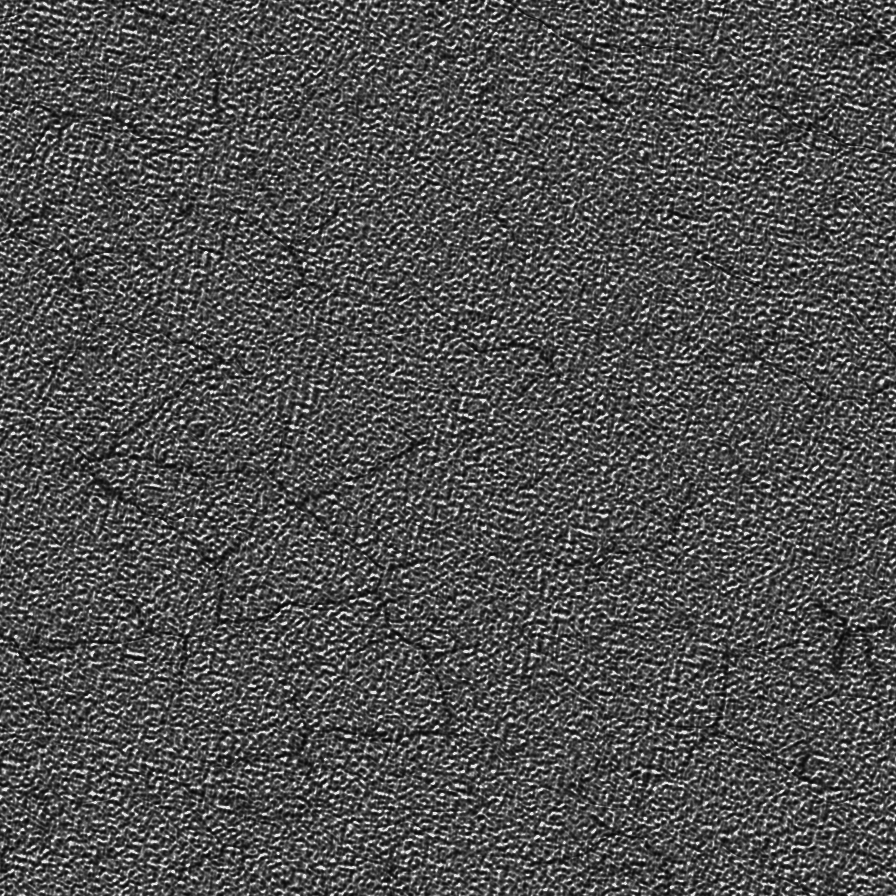
A WebGL 2 fragment shader for this texture:

```glsl
#version 300 es
precision highp float;
// Dark grained leather: a height field of fine pebbles, short flat creases
// and sparse jagged cracks. It is lit from above by comparing heights on both
// sides of each point, then toned so only a few pebble tips glint.

uniform vec2 u_resolution;
out vec4 fragColor;

const vec2 LIGHT_DIR = vec2(-0.33, 0.944);
const float LIGHT_STEP = 0.0018;
const float BASE_GRAY = 0.275;
const float TONE_SPREAD = 0.59;

float hash(vec2 p) {
    return fract(sin(dot(p, vec2(127.1, 311.7))) * 43758.5453);
}

vec2 hash2(vec2 p) {
    return vec2(hash(p), hash(p + vec2(41.3, 17.9)));
}

// Smooth value noise in 0..1
float noise(vec2 p) {
    vec2 cell = floor(p);
    vec2 f = fract(p);
    f = f * f * (3.0 - 2.0 * f);
    float low = mix(hash(cell), hash(cell + vec2(1.0, 0.0)), f.x);
    float high = mix(hash(cell + vec2(0.0, 1.0)), hash(cell + vec2(1.0, 1.0)), f.x);
    return mix(low, high, f.y);
}

vec2 noise2(vec2 p) {
    return vec2(noise(p), noise(p + vec2(57.3, 19.8))) - 0.5;
}

// Ramp with a random direction, belonging to one lattice corner
float ramp(vec2 corner, vec2 toPoint) {
    float angle = 6.28318 * hash(corner);
    return dot(vec2(cos(angle), sin(angle)), toPoint);
}

// Gradient noise around zero, with little broad variation
float gradientNoise(vec2 p) {
    vec2 cell = floor(p);
    vec2 f = fract(p);
    vec2 blend = f * f * (3.0 - 2.0 * f);
    vec2 right = vec2(1.0, 0.0), up = vec2(0.0, 1.0);
    float low = mix(ramp(cell, f), ramp(cell + right, f - right), blend.x);
    float high = mix(ramp(cell + up, f - up), ramp(cell + 1.0, f - 1.0), blend.x);
    return mix(low, high, blend.y);
}

vec2 rotate(vec2 p, float angle) {
    float c = cos(angle), s = sin(angle);
    return vec2(c * p.x - s * p.y, s * p.x + c * p.y);
}

// Lines along the borders of scattered cells
float cellBorders(vec2 p, float width) {
    vec2 cell = floor(p);
    float nearest = 9.0, second = 9.0;
    for (int y = -1; y <= 1; y++) {
        for (int x = -1; x <= 1; x++) {
            vec2 neighbor = cell + vec2(x, y);
            float d = distance(p, neighbor + hash2(neighbor));
            second = min(second, max(d, nearest));
            nearest = min(nearest, d);
        }
    }
    return 1.0 - smoothstep(0.15 * width, width, second - nearest);
}

// Cell borders broken into separate pieces by a mask
float fissures(vec2 p, vec2 scale, float width, float cutoff) {
    float mask = smoothstep(cutoff, cutoff + 0.15, noise(p * scale * 1.3 + 31.7));
    return mask * cellBorders(p * scale, width);
}

// Fine pebbles, slightly wider than tall
float grain(vec2 p) {
    float pebbles = gradientNoise(rotate(p, 0.2) * vec2(172.0, 202.0));
    float detail = gradientNoise(rotate(p, 0.8) * 305.0 + 11.0);
    return pebbles + 0.5 * detail;
}

float creases(vec2 p) {
    return fissures(rotate(p, 0.12) + 3.1, vec2(15.0, 32.0), 0.12, 0.45);
}

float cracks(vec2 p) {
    return fissures(rotate(p, 0.2) + 7.4, vec2(7.0, 10.0), 0.045, 0.48);
}

float surfaceHeight(vec2 grainPos, vec2 creasePos) {
    return grain(grainPos) - 0.2 * creases(creasePos) - 0.22 * cracks(creasePos);
}

void main() {
    vec2 uv = gl_FragCoord.xy / u_resolution;

    // Pebbles bend slightly; creases and cracks turn sharply
    vec2 grainPos = uv + 0.003 * noise2(uv * 38.0);
    vec2 creasePos = uv + 0.022 * noise2(uv * 20.0 + 9.0) + 0.009 * noise2(uv * 65.0 + 5.0);

    // Slope toward the light, plus a lift for high pebbles
    vec2 offset = LIGHT_DIR * LIGHT_STEP;
    float slope = surfaceHeight(grainPos - offset, creasePos - offset)
                - surfaceHeight(grainPos + offset, creasePos + offset);
    float relief = 2.8 * slope + 2.0 * grain(grainPos);

    // Exponential tone: broad dark grays, few bright glints
    float gray = BASE_GRAY * exp(TONE_SPREAD * relief);
    gray *= 1.0 - 0.3 * creases(creasePos);
    gray *= 1.0 - 0.55 * cracks(creasePos);

    fragColor = vec4(vec3(clamp(gray, 0.04, 0.9)), 1.0);
}
```
